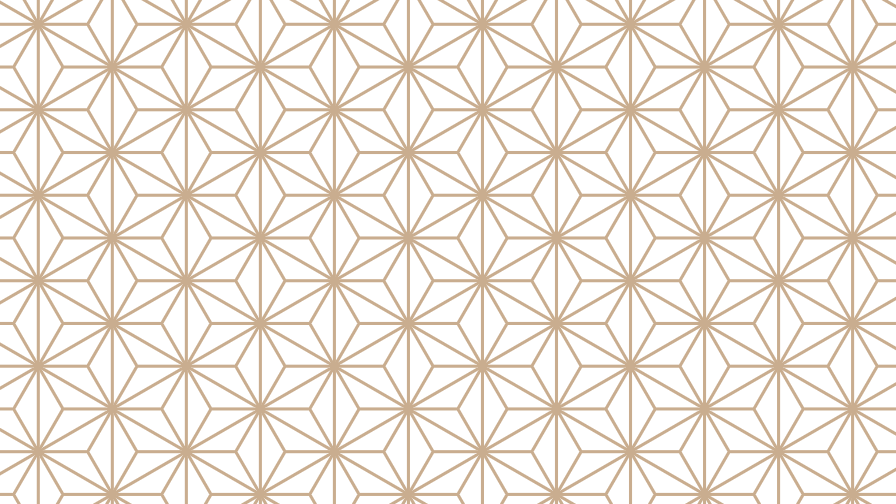
Give the GLSL for this pattern, as a Shadertoy shader.

```glsl
// Hemp-leaf lattice: tan twelve-rayed stars on white, on a triangular grid.
// Each point is moved into the hexagonal cell of its nearest star, then folded
// by symmetry so that two ray distances draw all the lines.

#define STAR_STEP   0.1696                // spacing down a column, in canvas heights
#define LINE_WIDTH  0.0061                // in canvas heights
#define STAR_ORIGIN vec2(-0.0785, 0.0278) // one star, measured from the canvas centre
#define LINE_COLOR  vec3(0.79, 0.68, 0.56)
#define PAPER_COLOR vec3(1.0)

const float SQRT3 = 1.7320508;

// Offset from the nearest star; neighbouring stars are one unit apart.
vec2 nearestStar(vec2 p) {
    vec2 period = vec2(SQRT3, 1.0);
    vec2 even = mod(p + 0.5 * period, period) - 0.5 * period;
    vec2 odd = mod(p, period) - 0.5 * period;
    return dot(even, even) < dot(odd, odd) ? even : odd;
}

// Distance to the closest of twelve rays, thirty degrees apart.
float rayDistance(vec2 p) {
    p = abs(p);
    if (p.y > p.x) p = p.yx;
    float slanted = abs(dot(p, vec2(-0.5, 0.5 * SQRT3)));
    return min(p.y, slanted);
}

void mainImage(out vec4 fragColor, in vec2 fragCoord) {
    // Canvas coordinates in heights, centred
    vec2 uv = (fragCoord - 0.5 * iResolution.xy) / iResolution.y;
    vec2 cell = nearestStar((uv - STAR_ORIGIN) / STAR_STEP);

    // Line coverage, smoothed over one pixel
    float edge = rayDistance(cell) * STAR_STEP - 0.5 * LINE_WIDTH;
    float coverage = clamp(0.5 - edge * iResolution.y, 0.0, 1.0);

    fragColor = vec4(mix(PAPER_COLOR, LINE_COLOR, coverage), 1.0);
}
```
